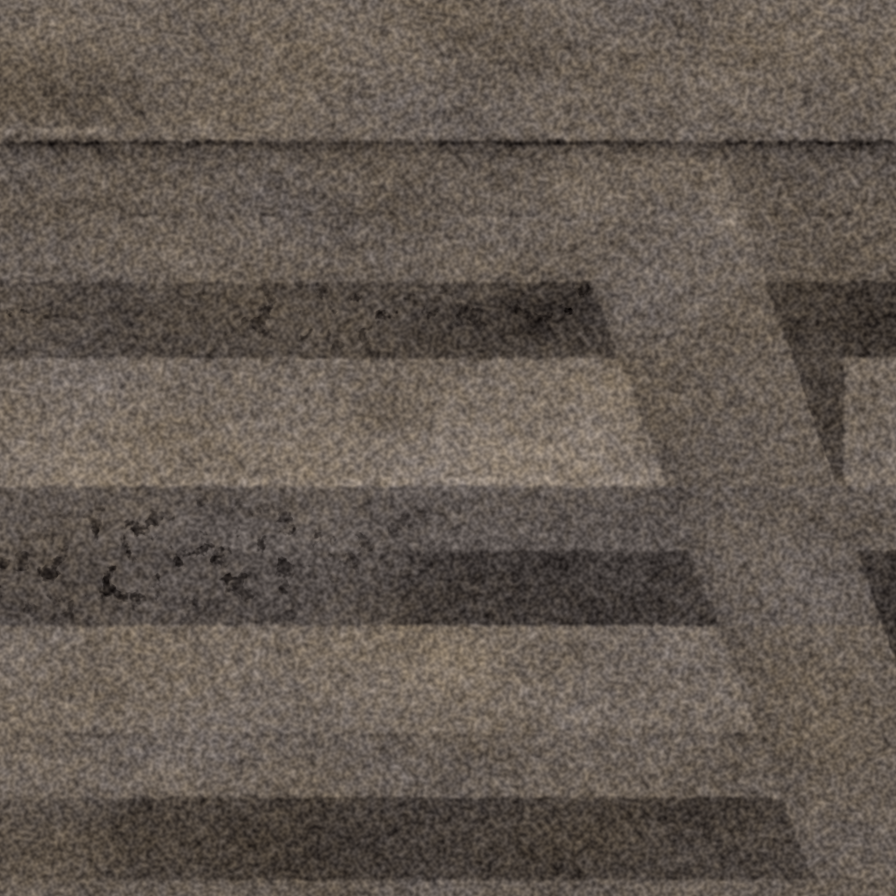
This texture is drawn by a Shadertoy shader. Its source:

```glsl
// Weathered stone ledges: stacked horizontal bands of light and shade crossed
// by a slanted beam. Bands are soft step masks over a tone value; layered
// gradient noise adds stains, grain, pits and a drifting brown-grey tint.

vec2 gradientAt(vec2 cell) {
    vec3 h = fract(cell.xyx * vec3(0.1031, 0.1030, 0.0973));
    h += dot(h, h.yzx + 33.33);
    float angle = 6.2832 * fract((h.x + h.y) * h.z);
    return vec2(cos(angle), sin(angle));
}

float gradientNoise(vec2 p) {
    vec2 i = floor(p), f = fract(p);
    vec2 w = f * f * f * (f * (f * 6.0 - 15.0) + 10.0);
    vec2 e = vec2(0.0, 1.0);
    float low = mix(dot(gradientAt(i), f), dot(gradientAt(i + e.yx), f - e.yx), w.x);
    float high = mix(dot(gradientAt(i + e), f - e), dot(gradientAt(i + 1.0), f - 1.0), w.x);
    return mix(low, high, w.y);
}

float fbm(vec2 p) {
    float sum = 0.0, amp = 1.0;
    for (int i = 0; i < 4; i++) {
        sum += amp * gradientNoise(p);
        p = mat2(1.6, 1.2, -1.2, 1.6) * p + 7.3;
        amp *= 0.55;
    }
    return sum;
}

float after(float edge, float x) { return smoothstep(edge - 0.003, edge + 0.003, x); }

float span(float a, float b, float x) { return after(a, x) * (1.0 - after(b, x)); }

// Soft elliptical patch, 1 at the centre
float patchAt(vec2 p, vec2 centre, vec2 radius) {
    vec2 d = (p - centre) / radius;
    return exp(-dot(d, d));
}

// Thin line fading to both sides
float seam(float y, float at, float width) { return exp(-pow((y - at) / width, 2.0)); }

void mainImage(out vec4 fragColor, in vec2 fragCoord) {
    vec2 uv = fragCoord / iResolution.xy;
    vec2 p = vec2(uv.x, 1.0 - uv.y);                  // y runs downward
    vec2 r = mat2(0.8, 0.6, -0.6, 0.8) * p + 3.0;     // turned frame for the grain
    vec2 q = p + 0.003 * vec2(gradientNoise(r * 90.0), gradientNoise(r * 80.0 + 9.0));
    float stain = fbm(p * vec2(7.0, 10.0));
    float wear = smoothstep(-0.25, 0.3, fbm(p * vec2(22.0, 9.0) + 60.0));
    float x = q.x, y = q.y;

    // Horizontal ledges, top to bottom
    float tone = 0.390;
    tone = mix(tone, 0.350, after(0.158, y));
    tone = mix(tone, 0.370, after(0.240, y));
    tone = mix(tone, 0.290 - 0.04 * smoothstep(0.3, 0.66, x), after(0.315, y));
    tone = mix(tone, 0.410 + 0.03 * smoothstep(0.40, 0.54, y), after(0.400, y));
    tone = mix(tone, 0.335, after(0.543, y));
    tone = mix(tone, mix(0.300, 0.225, smoothstep(0.38, 0.52, x)), after(0.615, y));
    tone = mix(tone, 0.410, after(0.698, y));
    tone = mix(tone, 0.375, after(0.820, y));
    tone = mix(tone, 0.245 + 0.07 * smoothstep(0.16, 0.08, x), after(0.890, y));
    tone = mix(tone, 0.350, after(0.982, y));

    // Recesses right of the beam
    float leftEdge = 0.660 + (y - 0.315) * 0.37;
    float rightEdge = 0.855 + (y - 0.315) * 0.34;
    float right = after(rightEdge, x);
    tone = mix(tone, 0.335, right * span(0.165, 0.315, y));
    tone = mix(tone, 0.255, right * span(0.315, 0.543, y));
    tone = mix(tone, 0.215, after(0.942, x) * span(0.315, 0.398, y));
    tone = mix(tone, 0.410, after(0.942, x) * span(0.400, 0.543, y));
    tone = mix(tone, 0.355, right * span(0.543, 0.615, y));
    tone = mix(tone, 0.215, right * span(0.615, 0.760, y));

    // Slanted beam with a shaded left rim
    float beam = span(leftEdge, rightEdge, x) * smoothstep(0.165, 0.19, y);
    tone = mix(tone, 0.365 + 0.025 * smoothstep(0.5, 0.2, y), beam);
    tone -= 0.03 * beam * smoothstep(0.04, 0.0, x - leftEdge) * after(0.315, y);

    // Broken seams, shadow below the top slab and bright worn lips
    tone -= 0.16 * seam(y, 0.159, 0.0035) * (0.35 + 0.65 * wear) * smoothstep(-0.1, 0.15, x);
    tone -= 0.07 * after(0.158, y) * smoothstep(0.185, 0.158, y);
    tone -= 0.07 * seam(y, 0.240, 0.0025) * (1.0 - beam) * wear;
    tone += 0.09 * seam(y, 0.146, 0.004) * smoothstep(0.35, 0.1, x) * wear;
    tone += 0.09 * seam(y, 0.537, 0.005) * (1.0 - beam) * smoothstep(0.1, 0.3, x) * wear;
    tone += 0.05 * seam(y, 0.247, 0.004) * smoothstep(0.4, 0.6, x) * (1.0 - right) * wear;
    tone -= 0.06 * seam(y, 0.820, 0.003) * (1.0 - beam) * wear;

    // Broad stains and worn highlights
    tone -= 0.08 * patchAt(p, vec2(0.04, 0.11), vec2(0.15, 0.05));
    tone -= 0.05 * patchAt(p, vec2(0.60, 0.06), vec2(0.12, 0.04));
    tone -= 0.06 * patchAt(p, vec2(0.62, 0.35), vec2(0.06, 0.025));
    tone -= 0.04 * patchAt(p, vec2(0.43, 0.45), vec2(0.04, 0.05));
    tone += 0.05 * patchAt(p, vec2(0.56, 0.51), vec2(0.13, 0.03));
    tone += 0.04 * patchAt(p, vec2(0.50, 0.75), vec2(0.05, 0.03));
    tone += 0.045 * stain + 0.025 * fbm(p * vec2(14.0, 50.0) + 80.0);

    // Pits clustered on the eroded ledges, sparse elsewhere
    float zone = patchAt(p, vec2(0.30, 0.60), vec2(0.15, 0.04))
               + patchAt(p, vec2(0.14, 0.60), vec2(0.06, 0.025))
               + patchAt(p, vec2(0.10, 0.65), vec2(0.20, 0.035))
               + patchAt(p, vec2(0.38, 0.35), vec2(0.14, 0.03))
               + patchAt(p, vec2(0.64, 0.34), vec2(0.05, 0.02))
               + patchAt(p, vec2(0.01, 0.34), vec2(0.05, 0.02));
    float pits = smoothstep(0.18, 0.50, fbm(r * 36.0 + 3.0));
    tone -= pits * (0.03 + 0.14 * min(zone, 1.0));

    // Fine grain, then tint from warm brown to cool grey
    float grain = gradientNoise(r * 110.0) + 1.3 * gradientNoise(r.yx * 205.0 + 17.0);
    tone += grain * (0.085 + 0.08 * tone) + 0.04 * fbm(r * 45.0 + 21.0);
    float warmth = 0.5 + 0.5 * fbm(p * vec2(5.0, 9.0) + 40.0) + 0.5 * gradientNoise(r * 85.0 + 5.0);
    warmth += 0.5 * patchAt(p, vec2(0.04, 0.11), vec2(0.15, 0.05)) - 0.3 * span(0.543, 0.698, y);
    vec3 tint = mix(vec3(1.05, 1.0, 0.96), vec3(1.10, 1.0, 0.85), clamp(warmth, 0.0, 1.0));
    fragColor = vec4(clamp(tone * tint + vec3(0.012, 0.0, 0.0), 0.0, 1.0), 1.0);
}
```
